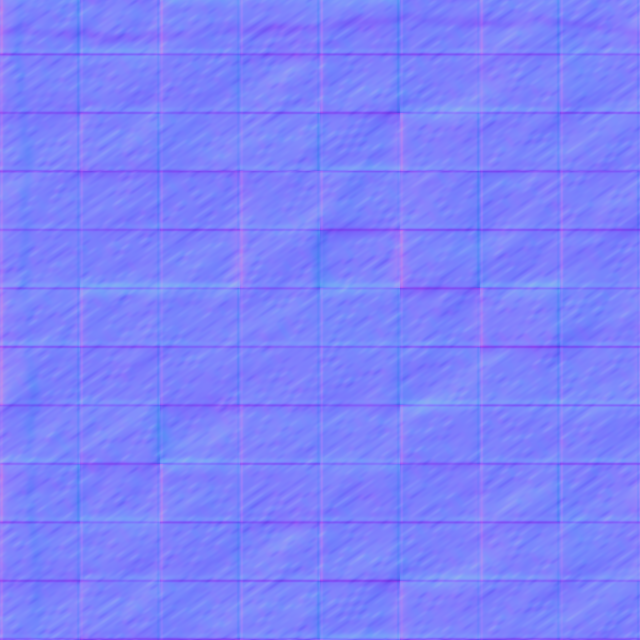
Give the GLSL for this texture map, as a WebGL 2 fragment shader.

```glsl
#version 300 es
precision highp float;
// Tangent-space normal map of a worn tile wall: 8 columns by just under 11 rows.
// Slopes are summed from joints, uneven tile heights, slanted grain and border
// creases, then normalized and encoded as colour. Tile variation recurs every 8 rows.

uniform vec2 u_resolution;
out vec4 outColor;

// Layout, in canvas units
const vec2 TILE_SIZE = vec2(0.125, 0.0914);
const float ROW_OFFSET = 0.001;
const float TILE_PERIOD = 8.0;

// Joints
const float JOINT_WIDTH = 0.0021;
const float SIDE_SHIFT = 0.0028;
const float SIDE_SLOPE = 0.20;
const float BED_SLOPE = 0.34;
const float BED_GLOW = 0.10;

// Uneven tiles
const float STEP_SLOPE = 0.30;
const vec2 STEP_WIDTH = vec2(0.09, 0.13);
const float BULGED_ROW = 6.0;

// Surface relief: stretched noise frequencies and slope strengths
const float GRAIN_ANGLE = 0.6;
const vec2 BROAD_FREQ = vec2(9.0, 20.0);
const vec2 MID_FREQ = vec2(24.0, 50.0);
const vec2 FINE_FREQ = vec2(65.0, 125.0);
const vec3 RELIEF = vec3(0.10, 0.06, 0.10);
const float RELIEF_STEP = 0.0012;

// Overall lean and colour range
const vec2 BASE_LEAN = vec2(-0.02, 0.02);
const float BLUE_GAIN = 0.99;

float hash(vec2 p) {
    vec3 q = fract(p.xyx * vec3(0.1031, 0.103, 0.0973));
    q += dot(q, q.yzx + 33.33);
    return fract((q.x + q.y) * q.z);
}

float valueNoise(vec2 p) {
    vec2 i = floor(p), f = p - i;
    f = f * f * f * (f * (f * 6.0 - 15.0) + 10.0);
    float low = mix(hash(i), hash(i + vec2(1, 0)), f.x);
    float high = mix(hash(i + vec2(0, 1)), hash(i + vec2(1, 1)), f.x);
    return mix(low, high, f.y);
}

float bell(float d, float width) {
    return exp(-d * d / (width * width));
}

// Height of the slanted, plaster-like surface
float reliefHeight(vec2 p) {
    float c = cos(GRAIN_ANGLE), s = sin(GRAIN_ANGLE);
    vec2 q = vec2(c * p.x + s * p.y, c * p.y - s * p.x) + 7.0;
    vec3 layers = vec3(valueNoise(q * BROAD_FREQ), valueNoise(q * MID_FREQ),
                       valueNoise(q * FINE_FREQ));
    return dot(layers, RELIEF / vec3(BROAD_FREQ.y, MID_FREQ.y, FINE_FREQ.y));
}

vec2 reliefSlope(vec2 p) {
    float h = reliefHeight(p);
    float hx = reliefHeight(p + vec2(RELIEF_STEP, 0.0));
    float hy = reliefHeight(p + vec2(0.0, RELIEF_STEP));
    return vec2(h - hx, hy - h) / RELIEF_STEP;
}

// How far a tile stands out; few stand out strongly
float tileHeight(vec2 cell) {
    cell = mod(cell, TILE_PERIOD);
    float r = hash(cell + 21.0);
    float bulge = cell.y == BULGED_ROW ? 0.7 * hash(cell + 53.0) : 0.0;
    return r * r * 0.7 + bulge;
}

// Soft slopes where neighbouring tiles differ in height
vec2 stepSlope(vec2 cell, vec2 f) {
    float h = tileHeight(cell);
    vec2 before = h - vec2(tileHeight(cell - vec2(1, 0)), tileHeight(cell - vec2(0, 1)));
    vec2 after = vec2(tileHeight(cell + vec2(1, 0)), tileHeight(cell + vec2(0, 1))) - h;
    vec2 nearLow = exp(-f * f / (STEP_WIDTH * STEP_WIDTH));
    vec2 nearHigh = exp(-(1.0 - f) * (1.0 - f) / (STEP_WIDTH * STEP_WIDTH));
    return STEP_SLOPE * vec2(-1, 1) * (before * nearLow + after * nearHigh);
}

// Paired slopes on upright joints, one dark slope on level joints
vec2 jointSlope(vec2 grid, float pixel) {
    vec2 edge = floor(grid + 0.5);
    vec2 d = (grid - edge) * TILE_SIZE;
    float width = max(JOINT_WIDTH, 0.8 * pixel);
    float leftAmount = 0.5 + 0.7 * hash(vec2(edge.x, floor(grid.y)) + 3.0);
    float rightAmount = 0.5 + 0.7 * hash(vec2(edge.x, floor(grid.y)) + 91.0);
    float bedAmount = 0.65 + 0.5 * hash(vec2(floor(grid.x), edge.y) + 37.0);
    float side = rightAmount * bell(d.x - SIDE_SHIFT, width)
               - leftAmount * bell(d.x + SIDE_SHIFT, width);
    float bed = BED_GLOW * bell(d.y - 0.0055, 0.004) - BED_SLOPE * bedAmount * bell(d.y, width);
    return vec2(SIDE_SLOPE * side, bed);
}

// Creases and turned edges along the left, right and top borders
vec2 borderSlope(vec2 p) {
    float leftCrease = 0.056 - 0.024 * p.y + 0.004 * sin(p.y * 19.0) + 0.002 * sin(p.y * 53.0);
    float topCrease = 0.956 + 0.012 * sin(p.x * 6.0 - 2.6) + 0.004 * sin(p.x * 23.0)
                    + 0.002 * sin(p.x * 61.0);
    float patchy = 0.5 + 0.7 * valueNoise(p * 14.0 + 5.0);
    float x = 0.24 * exp(-p.x / 0.009) + 0.20 * exp((p.x - 1.0) / 0.007)
            - 0.13 * patchy * bell(p.x - leftCrease, 0.009);
    float y = 0.05 * smoothstep(0.0, 0.03, p.y - topCrease)
            - 0.17 * patchy * bell(p.y - topCrease, 0.008);
    return vec2(x, y);
}

void main() {
    vec2 p = gl_FragCoord.xy / u_resolution;
    vec2 grid = (p - vec2(0.0, ROW_OFFSET)) / TILE_SIZE;
    vec2 wrapped = vec2(grid.x, mod(grid.y, TILE_PERIOD)) * TILE_SIZE;

    vec2 slope = BASE_LEAN + reliefSlope(wrapped) + stepSlope(floor(grid), fract(grid));
    slope += jointSlope(grid, 1.0 / min(u_resolution.x, u_resolution.y)) + borderSlope(p);

    vec3 normal = normalize(vec3(slope, 1.0));
    outColor = vec4((0.5 + 0.5 * normal) * vec3(1.0, 1.0, BLUE_GAIN), 1.0);
}
```
